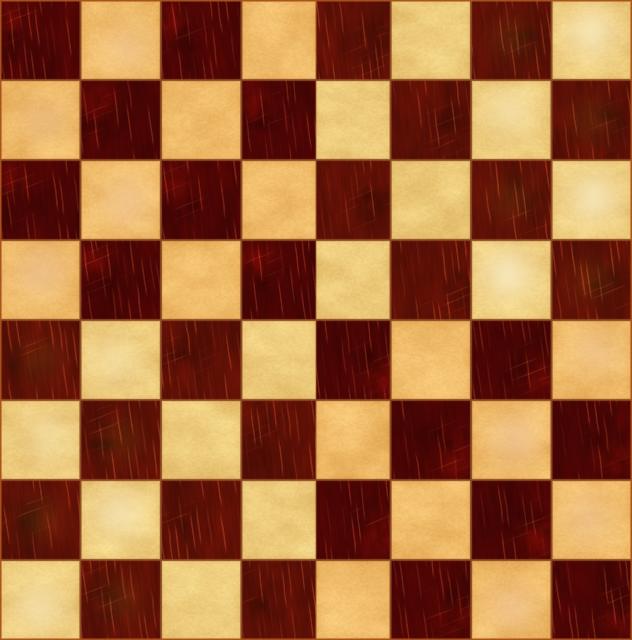
A Shadertoy shader for this pattern:

```glsl
// Worn eight by eight wooden chessboard with pale maple and dark red-brown squares.

const float CELLS = 8.0;
const float INNER_WIDTH = 0.118;                      // the two middle columns are narrower
const float OUTER_WIDTH = (0.5 - INNER_WIDTH) / 3.0;

float hash(vec2 p) {
    vec3 q = fract(p.xyx * 0.1031);
    q += dot(q, q.yzx + 33.33);
    return fract((q.x + q.y) * q.z);
}

float noise(vec2 p) {
    vec2 i = floor(p), f = fract(p);
    f = f * f * (3.0 - 2.0 * f);
    return mix(mix(hash(i), hash(i + vec2(1, 0)), f.x),
               mix(hash(i + vec2(0, 1)), hash(i + vec2(1, 1)), f.x), f.y);
}

float fbm(vec2 p) {
    float sum = 0.0, gain = 0.5;
    for (int i = 0; i < 4; i++) {
        sum += gain * noise(p);
        p = p * 2.03 + 17.3;
        gain *= 0.5;
    }
    return sum / 0.9375;
}

// Soft round spot, 1 at its centre
float spot(vec2 p, vec2 centre, float radius) {
    vec2 d = (p - centre) / radius;
    return exp(-dot(d, d));
}

// Horizontal position in columns, allowing for the narrow middle pair
float columnCoord(float x) {
    float d = abs(x - 0.5);
    float c = d < INNER_WIDTH ? d / INNER_WIDTH : 1.0 + (d - INNER_WIDTH) / OUTER_WIDTH;
    return 4.0 + sign(x - 0.5) * c;
}

// Thin broken scratches, one per lane, running along y
float scratches(vec2 p, float lanes, float seed, float pixel) {
    float x = (p.x + 0.012 * noise(p * 6.0 + seed)) * lanes;
    float lane = floor(x);
    float y = p.y * 1.7 + 9.0 * hash(vec2(lane, seed));
    float h = hash(vec2(lane + seed, floor(y) + 3.7));
    float along = fract(y);
    float ends = smoothstep(0.0, 0.25, along) * (1.0 - smoothstep(0.65, 1.0, along));
    float dist = abs(fract(x) - mix(0.25, 0.75, hash(vec2(h * 91.0, lane)))) / lanes;
    float halfWidth = 0.005 + 0.5 * pixel;
    return (1.0 - smoothstep(0.2 * halfWidth, 1.5 * halfWidth, dist)) * ends * smoothstep(0.25, 0.9, h);
}

vec3 paleWood(vec2 p, vec2 f, float warm, float outerColumn, float seed) {
    vec3 wood = mix(vec3(0.93, 0.80, 0.49), vec3(0.94, 0.74, 0.42), warm);
    float cloud = fbm(p * vec2(2.2, 3.5) + seed) - 0.5;
    float grain = noise(p * vec2(38.0, 55.0)) - 0.5;
    wood += vec3(0.10, 0.16, 0.18) * cloud + vec3(0.03, 0.04, 0.06) * grain;
    // Polished patch near the middle of the outer squares
    vec2 centre = vec2(0.5) + 0.2 * (vec2(hash(vec2(seed, 1.0)), hash(vec2(seed, 2.0))) - 0.5);
    float shine = spot(f, centre, 0.32) * outerColumn * mix(0.4, 0.9, hash(vec2(seed, 5.0)));
    wood = mix(wood, mix(vec3(0.97, 0.91, 0.74), vec3(0.93, 0.76, 0.59), warm), shine);
    // Slightly toasted rim
    vec2 e = min(f, 1.0 - f);
    return wood - vec3(0.03, 0.06, 0.07) * exp(-min(e.x, e.y) * 22.0);
}

vec3 darkWood(vec2 p, vec2 f, float warm, float side, float outerColumn, float seed, float pixel) {
    vec3 wood = mix(vec3(0.36, 0.06, 0.02), vec3(0.29, 0.02, 0.015), warm);
    wood *= 0.8 + 0.4 * fbm(p * vec2(5.0, 2.0) + seed);
    wood *= 0.93 + 0.14 * noise(vec2((p.x + 0.13 * p.y) * 45.0, p.y * 4.0));
    // Dark smudge, then a red or brown bloom
    wood *= 1.0 - 0.3 * spot(f, vec2(0.5 + 0.25 * side, 0.5), 0.25) * noise(p * 7.0);
    float bloom = spot(f, vec2(0.5 + 0.36 * side, 0.5 - 0.24 * side), 0.22) * fbm(p * 9.0);
    wood += vec3(0.20, 0.025, 0.01) * bloom * warm;
    wood += vec3(0.02, 0.06, 0.01) * spot(f, vec2(0.5), 0.28) * outerColumn * (1.0 - warm);
    // Long leaning scratches and a few short oblique ones
    float upright = scratches(vec2(f.x + 0.13 * f.y, f.y), 10.0, seed, pixel);
    float oblique = scratches(vec2(f.y - 0.4 * f.x, f.x), 8.0, seed + 31.0, pixel);
    oblique *= spot(f, vec2(0.5 + 0.25 * side, 0.5 - 0.12 * side), 0.3);
    return wood + vec3(0.24, 0.14, 0.08) * (0.75 * upright + 0.5 * oblique);
}

// Coverage of a thin soft line at the given distance
float lineMask(float dist, float halfWidth, float pixel) {
    return 1.0 - smoothstep(halfWidth - 0.5 * pixel, halfWidth + pixel, dist);
}

void mainImage(out vec4 fragColor, in vec2 fragCoord) {
    vec2 uv = fragCoord / iResolution.xy;
    float pixel = CELLS / min(iResolution.x, iResolution.y);
    vec2 p = vec2(columnCoord(uv.x), uv.y * CELLS);
    vec2 cell = clamp(floor(p), 0.0, CELLS - 1.0);
    vec2 f = p - cell;

    // Opposite quarters share a tone
    float side = cell.x < 4.0 ? -1.0 : 1.0;
    float warm = (cell.x < 4.0) != (cell.y < 4.0) ? 1.0 : 0.0;
    float outerColumn = step(2.0, abs(cell.x - 3.5));
    float seed = 100.0 * hash(cell + 4.3);

    // Smoothed checker
    vec2 wave = clamp(sin(3.14159 * p) / (3.14159 * pixel), -1.0, 1.0);
    float pale = 0.5 + 0.5 * wave.x * wave.y;
    vec3 color = mix(darkWood(p, f, warm, side, outerColumn, seed, pixel),
                     paleWood(p, f, warm, outerColumn, seed), pale);

    // Seams between squares, absent down the middle, and an orange outer rim
    vec2 gap = abs(p - round(p));
    float upright = lineMask(gap.x, 0.011, pixel) * step(0.5, abs(p.x - 4.0));
    float seam = max(upright, lineMask(gap.y, 0.011, pixel));
    color = mix(color, vec3(0.52, 0.26, 0.12), 0.75 * seam);
    vec2 margin = min(p, CELLS - p);
    color = mix(color, vec3(0.68, 0.33, 0.10), 0.8 * lineMask(min(margin.x, margin.y), 0.016, pixel));

    fragColor = vec4(clamp(color, 0.0, 1.0), 1.0);
}
```
